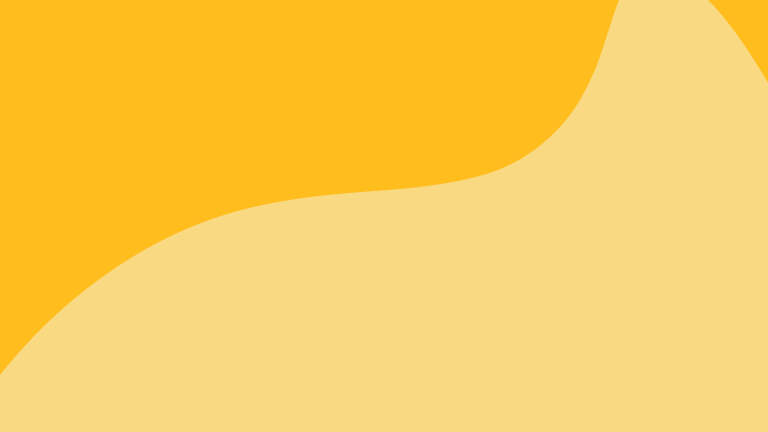
This background is drawn by a Shadertoy shader. Its source:

```glsl
// A pale yellow hill with a smooth, steep crest against a flat amber sky.

const vec3 AMBER = vec3(1.0, 0.745, 0.118);
const vec3 PALE_YELLOW = vec3(0.976, 0.851, 0.506);
const float ASPECT = 16.0 / 9.0;

// Ridge knots: x, height, slope (in canvas heights)
const int KNOT_COUNT = 11;
const vec3 RIDGE[KNOT_COUNT] = vec3[KNOT_COUNT](
    vec3(0.000, 0.132,  1.25),
    vec3(0.250, 0.368,  0.70),
    vec3(0.579, 0.519,  0.24),
    vec3(0.856, 0.557,  0.075),
    vec3(1.111, 0.593,  0.27),
    vec3(1.273, 0.683,  0.93),
    vec3(1.377, 0.838,  2.35),
    vec3(1.433, 1.000,  2.50),
    vec3(1.528, 1.134,  0.00),
    vec3(1.639, 1.000, -1.00),
    vec3(1.778, 0.808, -1.70)
);

// Cubic Hermite span between two knots: returns height and slope at x
vec2 hermite(vec3 a, vec3 b, float x) {
    float span = b.x - a.x;
    float t = (x - a.x) / span;
    float rise = b.y - a.y;
    float c2 = 3.0 * rise - span * (2.0 * a.z + b.z);
    float c3 = span * (a.z + b.z) - 2.0 * rise;
    float height = a.y + t * (span * a.z + t * (c2 + t * c3));
    float slope = a.z + t * (2.0 * c2 + 3.0 * t * c3) / span;
    return vec2(height, slope);
}

// Picks the span that holds x
vec2 ridge(float x) {
    vec2 result = hermite(RIDGE[0], RIDGE[1], x);
    for (int i = 1; i < KNOT_COUNT - 1; i++) {
        if (x >= RIDGE[i].x) result = hermite(RIDGE[i], RIDGE[i + 1], x);
    }
    return result;
}

// Approximate signed distance to the ridge, negative inside the hill
float hillDistance(vec2 p) {
    vec2 r = ridge(p.x);
    return (p.y - r.x) / sqrt(1.0 + r.y * r.y);
}

// Coverage of a shape with an edge one pixel wide
float coverage(float dist, float pixel) {
    return clamp(0.5 - dist / pixel, 0.0, 1.0);
}

void mainImage(out vec4 fragColor, in vec2 fragCoord) {
    vec2 p = fragCoord / iResolution.xy * vec2(ASPECT, 1.0);
    float hill = coverage(hillDistance(p), 1.0 / iResolution.y);
    fragColor = vec4(mix(AMBER, PALE_YELLOW, hill), 1.0);
}
```
